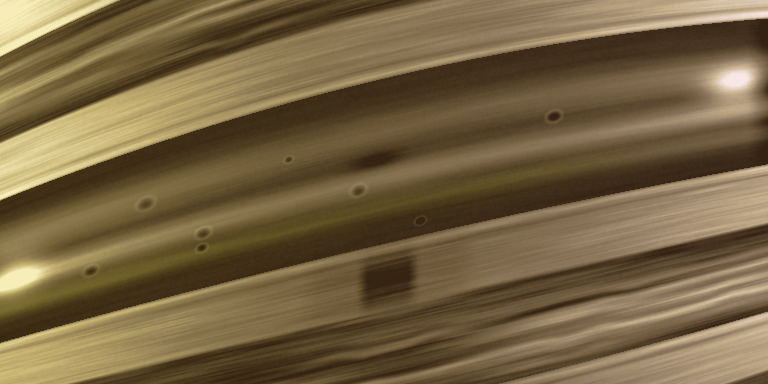
Write a Shadertoy shader that draws this texture.

```glsl
float hash(vec2 p) {
    vec3 q = fract(p.xyx * vec3(0.1031, 0.1030, 0.0973));
    q += dot(q, q.yzx + 33.33);
    return fract((q.x + q.y) * q.z);
}

float noise(vec2 p) {
    vec2 i = floor(p), f = fract(p);
    f = f * f * (3.0 - 2.0 * f);
    return mix(mix(hash(i), hash(i + vec2(1, 0)), f.x),
               mix(hash(i + vec2(0, 1)), hash(i + vec2(1, 1)), f.x), f.y);
}

float bell(float x, float center, float width) {
    float d = (x - center) / width;
    return exp(-d * d);
}

// Tone 0..1 to aged brass, from umber to ivory
vec3 brass(float t) {
    vec3 c = mix(vec3(0.20, 0.14, 0.07), vec3(0.41, 0.34, 0.22), clamp(t * 4.0, 0.0, 1.0));
    c = mix(c, vec3(0.55, 0.48, 0.36), clamp(t * 4.0 - 1.0, 0.0, 1.0));
    c = mix(c, vec3(0.76, 0.69, 0.51), clamp(t * 4.0 - 2.0, 0.0, 1.0));
    return mix(c, vec3(0.95, 0.92, 0.84), clamp(t * 4.0 - 3.0, 0.0, 1.0));
}

void mainImage(out vec4 fragColor, in vec2 fragCoord) {
    vec2 p = fragCoord / iResolution.y;
    float soft = 0.004 + 1.0 / iResolution.y;

    // Coordinates along (x) and across (v) the bent, tilted bands
    float x = p.x * 0.96 - 1.0;
    float v = (1.0 - p.y + 0.24 * x - 0.115 * x * x) / (1.0 - 0.14 * x * x);
    float side = v - 0.41;
    float away = abs(side);
    float phase = mod(away - 0.215, 0.435);
    float land = smoothstep(-soft, soft, phase) * (1.0 - smoothstep(0.175 - soft, 0.175 + soft, phase));
    float middle = 1.0 - smoothstep(0.21, 0.23, away);

    // Brushed streaks at three scales
    float fine = noise(vec2(x * 9.0, v * 230.0)) - 0.5;
    float medium = noise(vec2(x * 4.0 + 7.0, v * 90.0)) - 0.5;
    float broad = noise(vec2(x * 1.5 + 3.0, v * 34.0)) - 0.5;
    float grain = noise(p * 190.0) - 0.5;
    float edgeLight = smoothstep(0.15, 1.05, abs(x));

    // Flat raised lands with a bright lip
    float landTone = 0.43 - 0.06 * sign(side) + 0.36 * edgeLight;
    landTone += 0.10 * fine + 0.10 * medium + 0.05 * broad;
    landTone += 0.12 * bell(phase, 0.012, 0.008) - 0.12 * bell(phase, 0.032, 0.006);

    // Stains on the lower land
    float patchX = abs(x + 0.03 + 0.004 * medium);
    float stain = (1.0 - smoothstep(0.045, 0.085, patchX)) * bell(v, 0.725, 0.065);
    float halo = (1.0 - smoothstep(0.16, 0.24, patchX)) * bell(v, 0.71, 0.08);
    landTone -= 0.30 * stain + 0.08 * halo;

    // Wide rounded groove, with reflections along its floor
    float ridges = 0.28 * bell(v, 0.335, 0.055) + 0.42 * bell(v, 0.455, 0.036)
                 + 0.17 * bell(v, 0.53, 0.028);
    float wideTone = 0.04 + ridges * (0.85 + 0.75 * edgeLight);
    wideTone += (0.05 * fine + 0.07 * medium + 0.08 * broad) * (0.4 + ridges);
    wideTone -= 0.20 * bell(x, -0.06, 0.065) * bell(v, 0.405, 0.022);
    wideTone -= 0.45 * smoothstep(0.86, 0.94, x) * bell(v, 0.40, 0.15);
    wideTone += 0.75 * bell(x, 0.84, 0.08) * bell(v, 0.375, 0.05);
    wideTone += 0.65 * bell(x, -0.96, 0.07) * bell(v, 0.44, 0.06);

    // Narrow streaky grooves, with wavering reflections
    float wave = v + 0.012 * (noise(vec2(x * 12.0, v * 8.0)) - 0.5);
    float floorLight = smoothstep(0.20, 0.31, phase) * (1.0 - smoothstep(0.38, 0.43, phase));
    float narrowTone = 0.10 + floorLight * (0.16 + 0.24 * edgeLight);
    narrowTone += (0.15 + 0.55 * floorLight) * (noise(vec2(x * 2.5, wave * 58.0)) - 0.45);
    narrowTone += 0.12 * fine + 0.10 * medium;

    float tone = mix(mix(narrowTone, wideTone, middle), landTone, land);

    // Scattered pits with a pale rim
    for (int i = 0; i < 8; i++) {
        float id = float(i);
        vec2 pit = vec2(2.0 * hash(vec2(id, 3.7)) - 1.0, 0.24 + 0.36 * hash(vec2(id, 9.2)));
        vec2 d = (vec2(x, v) - pit) * vec2(0.8, 1.0);
        float r = length(d) / (0.006 + 0.010 * hash(vec2(id, 5.1)));
        tone += 0.12 * bell(r, 1.3, 0.35) - 0.22 * exp(-r * r);
    }

    // Overall sheen, then warm to cool tint from left to right
    tone += 0.025 * grain + 0.22 * exp(-7.0 * length(p - vec2(0.0, 1.0)));
    vec3 color = brass(clamp(tone, 0.0, 1.0));
    color *= mix(vec3(1.02, 1.01, 0.86), vec3(1.02, 0.99, 1.07), smoothstep(0.0, 2.0, p.x));
    float olive = middle * bell(v, 0.535, 0.04) * (1.0 - smoothstep(0.2, 0.8, x));
    color *= 1.0 - olive * vec3(0.03, 0.0, 0.25);
    fragColor = vec4(clamp(color, 0.0, 1.0), 1.0);
}
```
